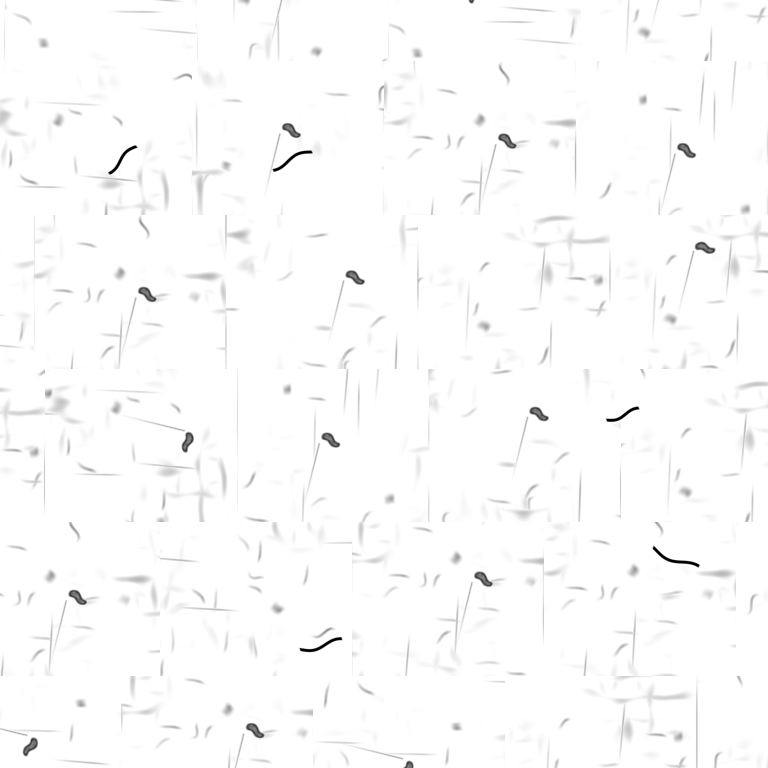
Write a WebGL 1 fragment shader that draws this texture.

```glsl
precision highp float;
// Sparse ink marks on white paper: a patchwork of panels, each cut from one of
// a few sheets of faint smudges, thin strokes and a dark seed with a stem.
// Strokes are scattered on jittered grids; crisp black curves lie on top.
uniform vec2 u_resolution;

#define PANELS vec2(4.0, 5.0)
#define SHEETS 6.0
#define SEED_SHARE 0.85
#define SEED_HALF_LENGTH 0.0085
#define SEED_RADIUS 0.0058
#define SMUDGE_INK 0.30
#define LINE_INK 0.42
#define DASH_INK 0.50
#define CURVE_SHARE 0.62
#define CURVE_HALF_WIDTH 0.0019

float pixel;

vec4 hash4(vec2 p) {
  vec4 h = fract(p.xyxy * vec4(0.1031, 0.1030, 0.0973, 0.1099));
  h += dot(h, h.wzxy + 33.33);
  return fract((h.xxyz + h.yzzw) * h.zywx);
}

float cornerSlope(vec2 cell, vec2 offset) {
  float a = 6.2832 * hash4(cell + 71.0).x;
  return dot(vec2(cos(a), sin(a)), offset);
}

float gradientNoise(vec2 p) {
  vec2 i = floor(p), f = p - i;
  vec2 u = f * f * f * (f * (f * 6.0 - 15.0) + 10.0);
  vec2 e = vec2(1.0, 0.0);
  float low = mix(cornerSlope(i, f), cornerSlope(i + e, f - e), u.x);
  float high = mix(cornerSlope(i + e.yx, f - e.yx), cornerSlope(i + 1.0, f - 1.0), u.x);
  return mix(low, high, u.y);
}

vec2 turn(vec2 p, float a) {
  return vec2(cos(a) * p.x + sin(a) * p.y, cos(a) * p.y - sin(a) * p.x);
}

float cover(float d, float soft) {
  return 1.0 - smoothstep(-soft, soft, d);
}

float segment(vec2 p, vec2 a, vec2 b) {
  vec2 ab = b - a;
  return length(p - a - ab * clamp(dot(p - a, ab) / dot(ab, ab), 0.0, 1.0));
}

// shape: half length, half width, bend; angle: mean, spread; fade: 0 crisp, 1 worn
float strokes(vec2 p, float cells, float key, float share, vec3 shape, vec2 angle, float fade) {
  vec2 home = floor(p * cells);
  float ink = 0.0;
  for (int j = -1; j <= 1; j++) {
    for (int i = -1; i <= 1; i++) {
      vec2 cell = home + vec2(float(i), float(j));
      vec4 r = hash4(cell + key);
      vec4 s = hash4(cell + key + 37.0);
      vec2 q = turn(p - (cell + r.xy) / cells, angle.x + angle.y * (r.z - 0.5));
      float halfLength = shape.x * mix(0.65, 1.0, s.x);
      float t = q.x / halfLength;
      float phase = 2.8 * t + 2.0 * (s.y - 0.5);
      float slope = 2.8 * shape.z * cos(phase);
      float d = abs(q.y - shape.z * halfLength * sin(phase)) / sqrt(1.0 + slope * slope);
      float body = cover(d - shape.y, max(0.8 * pixel, fade * shape.y));
      float ends = cover(abs(q.x) - halfLength, pixel);
      float wear = (1.0 - smoothstep(0.3, 1.0, abs(t))) * mix(0.25, 1.0, 0.5 + 0.5 * t);
      ink = max(ink, step(r.w, share) * body * ends * mix(1.0, wear * (0.4 + 0.6 * s.z), fade));
    }
  }
  return ink;
}

float smudges(vec2 p) {
  float clump = smoothstep(-0.05, 0.35, gradientNoise(p * 8.0));
  float upright = smoothstep(0.18, 0.65, gradientNoise(p * vec2(62.0, 22.0)));
  float level = smoothstep(0.18, 0.65, gradientNoise(p * vec2(24.0, 66.0) + 40.0));
  return SMUDGE_INK * clump * max(upright, level);
}

float seedWithStem(vec2 p, float angle) {
  vec2 q = turn(p, angle);
  q.y += 0.0012 * sin(q.x * 350.0);
  float along = clamp(q.x, -SEED_HALF_LENGTH, SEED_HALF_LENGTH);
  float d = length(q - vec2(along, 0.0)) - SEED_RADIUS * (0.8 - 18.0 * along);
  float grain = 0.12 * gradientNoise(p * 260.0);
  float rim = smoothstep(-0.004, -0.001, d);
  float body = cover(d, 0.0016) * (0.52 + 0.25 * rim + grain);
  vec2 foot = vec2(-0.036, -0.085);
  float stem = cover(segment(p, vec2(-0.016, -0.004), foot) - 0.0008, 0.0014);
  return max(body, 0.36 * stem * smoothstep(-0.1, -0.01, p.y));
}

float sheetMarks(vec2 p) {
  float ink = smudges(p);
  ink = max(ink, LINE_INK * strokes(p, 9.0, 3.0, 0.45, vec3(0.055, 0.0011, 0.0), vec2(1.52, 0.14), 1.0));
  ink = max(ink, DASH_INK * strokes(p, 13.0, 11.0, 0.35, vec3(0.022, 0.0016, 0.05), vec2(-0.08, 0.35), 1.0));
  ink = max(ink, DASH_INK * strokes(p, 12.0, 23.0, 0.30, vec3(0.018, 0.0018, 0.12), vec2(0.65, 0.8), 1.0));
  ink = max(ink, 0.65 * strokes(p, 8.0, 31.0, 0.25, vec3(0.020, 0.0016, 0.30), vec2(1.2, 0.9), 1.0));
  return max(ink, 0.60 * strokes(p, 11.0, 47.0, 0.30, vec3(0.011, 0.0045, 0.1), vec2(0.2, 2.4), 1.0));
}

void main() {
  pixel = 1.0 / u_resolution.y;
  vec2 p = gl_FragCoord.xy * pixel;

  // Patchwork: rows slide sideways, and some panels are turned a quarter.
  vec2 grid = p * PANELS + vec2(0.0, 0.4);
  grid.x += hash4(vec2(floor(grid.y), 5.0)).x;
  vec2 id = floor(grid);
  vec4 r = hash4(id + 13.0);
  vec2 local = (grid - id - 0.5) / PANELS;
  float edge = 0.5 / PANELS.x - abs(local.x);
  if (r.w < 0.25) local = vec2(-local.y, local.x);
  vec2 shift = 0.04 * (r.yz - 0.5);
  float sheet = floor(r.x * SHEETS);
  vec2 q = local + shift + 3.0 + sheet * 1.7;

  float ink = sheetMarks(q);
  vec4 s = hash4(vec2(sheet, 9.0));
  vec2 seedPlace = vec2(0.02, 0.02) + 0.05 * (s.xy - 0.5);
  float seedInk = seedWithStem(local + shift - seedPlace, -0.55 + 0.4 * (s.z - 0.5));
  ink = max(ink, step(hash4(id + 29.0).x, SEED_SHARE) * seedInk);

  // Worn seams on some panel sides.
  float worn = smoothstep(-0.1, 0.4, gradientNoise(p * vec2(4.0, 12.0)));
  ink = max(ink, 0.3 * step(0.5, r.w) * worn * cover(edge - 0.0008, 0.0012));

  float curve = strokes(p, 3.0, 83.0, CURVE_SHARE, vec3(0.034, CURVE_HALF_WIDTH, 0.14), vec2(0.6, 2.3), 0.0);
  ink = max(ink, curve);
  gl_FragColor = vec4(vec3(1.0 - clamp(ink, 0.0, 1.0)), 1.0);
}
```
